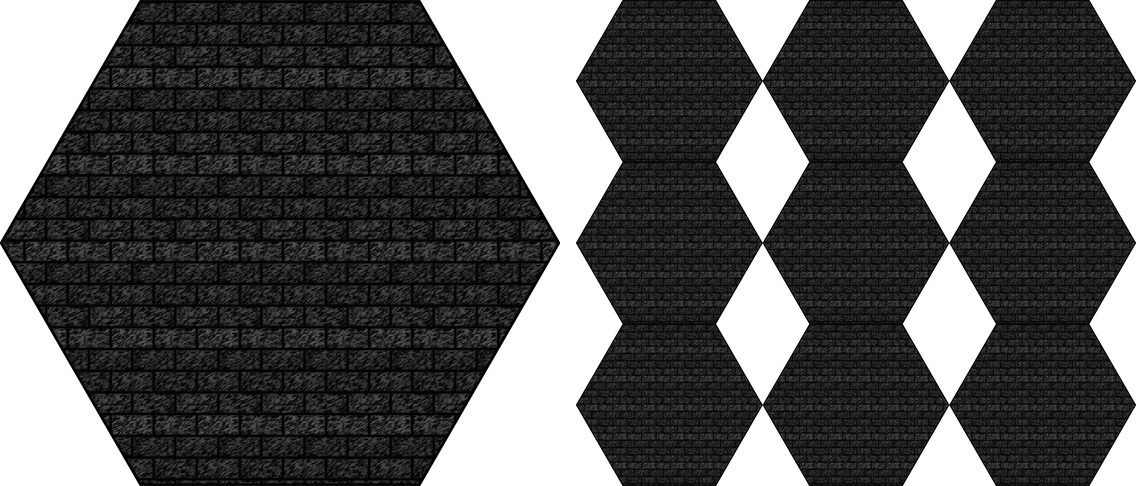
Left: one tile. Right: repeated 3 by 3.
A WebGL 2 fragment shader for this texture:

```glsl
#version 300 es
precision highp float;
// A hexagonal tile of dark, grainy brickwork with a black outline on white.
// Running-bond bricks come from fract(), their grain from value noise that wraps
// every two bricks by four courses; the outline is a hexagon distance.
uniform vec2 u_resolution;
out vec4 outColor;

const float ASPECT = 1.1532;        // canvas width over height
const float BRICKS = 13.0;          // bricks across
const float COURSES = 22.39;        // 22 whole courses, the remainder lies under the outline
const vec2 BOND_SHIFT = vec2(0.568, 0.08);
const vec2 BLOCK = vec2(2.0, 4.0);  // bricks and courses before the surface repeats
const float APOTHEM = 0.5;
const float OUTLINE = 0.0055;
const vec3 WHITE = vec3(1.0);
const vec3 BLACK = vec3(0.0);
const vec3 MORTAR = vec3(0.012);

float hash(vec2 p) {
  vec3 a = fract(p.xyx * 0.1031);
  a += dot(a, a.yzx + 33.33);
  return fract((a.x + a.y) * a.z);
}

// Value noise that repeats after `cells` lattice steps per unit.
float wrapNoise(vec2 p, float cells, float seed) {
  p *= cells;
  vec2 i = floor(p);
  vec2 f = fract(p);
  f = f * f * (3.0 - 2.0 * f);
  vec2 lo = mod(i, cells) + seed;
  vec2 hi = mod(i + 1.0, cells) + seed;
  float bottom = mix(hash(lo), hash(vec2(hi.x, lo.y)), f.x);
  float top = mix(hash(vec2(lo.x, hi.y)), hash(hi), f.x);
  return mix(bottom, top, f.y);
}

// Signed distance to a flat-topped hexagon, negative inside.
float hexagon(vec2 p, float apothem) {
  p = abs(p);
  return max(p.y, dot(p, vec2(0.8660, 0.5))) - apothem;
}

// Brightness of one brick: each fourth course is lightest, in alternate bricks.
float brickTone(vec2 id) {
  vec2 k = mod(id, BLOCK);
  float tone = 0.87 + 0.07 * k.y;
  tone += 0.13 * step(2.5, k.y) * (1.0 - k.x);
  return tone + 0.10 * (hash(k + 5.0) - 0.5);
}

// Grainy stone with broad worn patches; q spans one surface repeat.
float stone(vec2 q, float tone) {
  float grain = wrapNoise(q + vec2(q.y, 0.0), 50.0, 3.0);
  float patches = wrapNoise(q, 9.0, 71.0);
  float grey = 0.148 + 0.34 * (grain - 0.5) + 0.07 * (patches - 0.5);
  return max(grey * tone, 0.015);
}

// Brick wall over the unit canvas, courses counted from the top.
vec3 wall(vec2 uv, float pixel) {
  vec2 w = vec2(uv.x, 1.0 - uv.y) * vec2(BRICKS, COURSES) - BOND_SHIFT;
  float course = floor(w.y);
  float stagger = 0.5 * (1.0 - mod(course, 2.0));
  vec2 b = vec2(w.x + stagger, w.y);
  vec2 local = fract(b);

  // Distance to the nearest joint, in canvas heights
  vec2 size = vec2(ASPECT / BRICKS, 1.0 / COURSES);
  vec2 edge = min(local, 1.0 - local) * size;
  float joint = min(edge.x, edge.y);
  float face = smoothstep(0.0020 - 0.5 * pixel, 0.0028 + 0.5 * pixel, joint);

  // Face shading: lighter top, soft dark rim
  float shade = mix(1.10, 0.92, local.y);
  shade *= mix(0.75, 1.0, smoothstep(0.002, 0.007, joint));
  float grey = stone(w / BLOCK, brickTone(floor(b)) * shade);
  return mix(MORTAR, vec3(grey), face);
}

void main() {
  vec2 uv = gl_FragCoord.xy / u_resolution;
  float pixel = 1.0 / u_resolution.y;
  vec2 p = (uv - 0.5) * vec2(ASPECT, 1.0);
  float d = hexagon(p, APOTHEM);

  vec3 color = wall(uv, pixel);
  color = mix(color, BLACK, smoothstep(-pixel, pixel, d + OUTLINE));
  color = mix(color, WHITE, smoothstep(-0.7 * pixel, 0.7 * pixel, d));
  outColor = vec4(color, 1.0);
}
```
